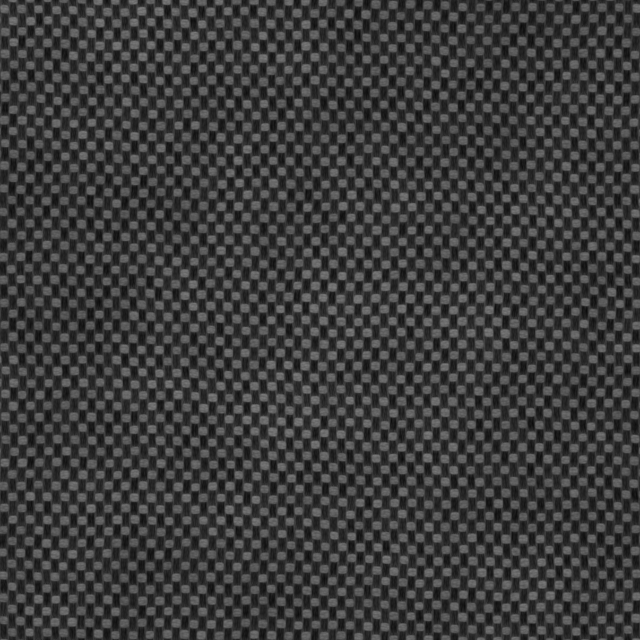
Reproduce this texture procedurally as a Shadertoy shader.

```glsl
// Charcoal plain-weave cloth: wide pale weft floats over dark, fuzzy warp threads.
#define THREADS vec2(74.0, 56.5)   // warp columns, weft rows
#define TILT 0.018                 // rows sink to the right
#define WOBBLE 0.0016              // drift of the threads
#define FLOAT_SIZE vec2(0.56, 0.41) // half size of a weft float, in cells
#define WEFT_TONE 0.385
#define WARP_TONE 0.115
#define GAP_TONE 0.235
#define JITTER 0.12                // change of place and size per float
#define TONE_SPREAD 0.06           // change of tone per float
#define FIBRE 0.014                // strength of the fibre lines
#define FUZZ 0.075                 // strength of the cellular grain
#define DYE 0.035                  // strength of the broad uneven dye

const float TAU = 6.28318;

vec2 hash2(vec2 p) {
    vec3 q = fract(p.xyx * vec3(0.1031, 0.1030, 0.0973));
    q += dot(q, q.yzx + 33.33);
    return fract((q.xx + q.yz) * q.zy);
}

// Distance to the nearest scattered point
float cellular(vec2 p) {
    vec2 id = floor(p), f = fract(p);
    float nearest = 2.0;
    for (int y = -1; y <= 1; y++)
        for (int x = -1; x <= 1; x++) {
            vec2 cell = vec2(x, y);
            nearest = min(nearest, length(cell + hash2(id + cell) - f));
        }
    return nearest;
}

// Layered sines running along the x axis of a thread
float fibres(vec2 p, float phase) {
    float bend = 0.8 * sin(p.x * 4.0 + phase);
    return sin(p.y * 15.0 + bend + phase) + 0.6 * sin(p.y * 27.0 - 2.0 * bend + phase * 1.7);
}

// Bend the straight grid into slightly uneven threads
vec2 bendCloth(vec2 uv) {
    vec2 p = uv;
    p.y += TILT * (uv.x - 0.5);
    p.x += WOBBLE * (sin(TAU * (2.0 * uv.y + 0.7 * uv.x)) + 0.5 * sin(TAU * (9.0 * uv.y + uv.x)));
    p.y += WOBBLE * (sin(TAU * (1.6 * uv.x + uv.y)) + 0.6 * sin(TAU * (7.0 * uv.x - 3.0 * uv.y)));
    return p;
}

// Broad patches and faint bands in the dye
float unevenDye(vec2 uv) {
    float patches = sin(TAU * (uv.x + 0.4 * uv.y) + 3.5) + sin(TAU * (1.3 * uv.y - 0.6 * uv.x));
    float bands = sin(TAU * (5.3 * uv.y + 0.8 * uv.x)) + sin(TAU * (4.1 * uv.x - 1.7 * uv.y));
    return patches + 0.6 * bands;
}

// Dark warp threads: deepest on each float, lighter in the gaps
float warpTone(vec2 grid) {
    float column = floor(grid.x);
    float side = fract(grid.x) - 0.5;
    float along = mod(grid.y + column, 2.0) - 0.5;   // 0 at the middle of a float
    along -= 2.0 * floor((along + 1.0) / 2.0);
    vec2 rnd = hash2(vec2(column, floor((grid.y + mod(column, 2.0)) / 2.0)) + 53.0);
    float body = 1.0 - smoothstep(0.22, 0.54, abs(side));
    float crown = 1.0 - smoothstep(0.20, 0.85, abs(along - 0.10));
    float tone = mix(GAP_TONE, WARP_TONE, body * (0.35 + 0.65 * crown));
    tone += (rnd.x - 0.5) * TONE_SPREAD * body * crown;
    return tone + FIBRE * fibres(vec2(along, side), rnd.y * TAU) * 0.8;
}

void mainImage(out vec4 fragColor, in vec2 fragCoord) {
    vec2 uv = fragCoord / iResolution.xy;
    vec2 grid = bendCloth(uv) * THREADS + vec2(0.0, 0.25);

    float tone = warpTone(grid);
    tone += FUZZ * (0.45 - cellular(grid * vec2(4.0, 2.5))) * 0.8;

    // Weft floats sit on two staggered lattices, each two cells wide and high
    for (int k = 0; k < 2; k++) {
        vec2 start = vec2(k, 1 - k);
        vec2 id = floor((grid - start + 0.5) / 2.0);
        vec2 centre = 2.0 * id + start + 0.5;
        vec2 seed = id * 2.0 + start;
        vec2 rnd = hash2(seed + 17.0);
        vec2 rndTone = hash2(seed + 91.0);
        vec2 local = grid - centre - (rnd - 0.5) * JITTER;

        vec2 q = abs(local) / (FLOAT_SIZE * (1.0 + (rndTone.y - 0.5) * JITTER));
        float reach = pow(pow(q.x, 3.5) + pow(q.y, 3.5), 1.0 / 3.5);
        float cover = 1.0 - smoothstep(0.66, 1.12, reach);

        float weft = WEFT_TONE + (rndTone.x - 0.5) * TONE_SPREAD;
        weft += 0.05 * local.y - 0.05 * local.x * local.x;
        weft += FIBRE * fibres(local, rnd.x * TAU);
        weft += FUZZ * (0.45 - cellular(grid * vec2(2.5, 4.0)));
        tone = mix(tone, weft, cover);
    }

    tone *= 1.0 + DYE * unevenDye(uv);
    fragColor = vec4(vec3(clamp(tone, 0.0, 1.0)), 1.0);
}
```
